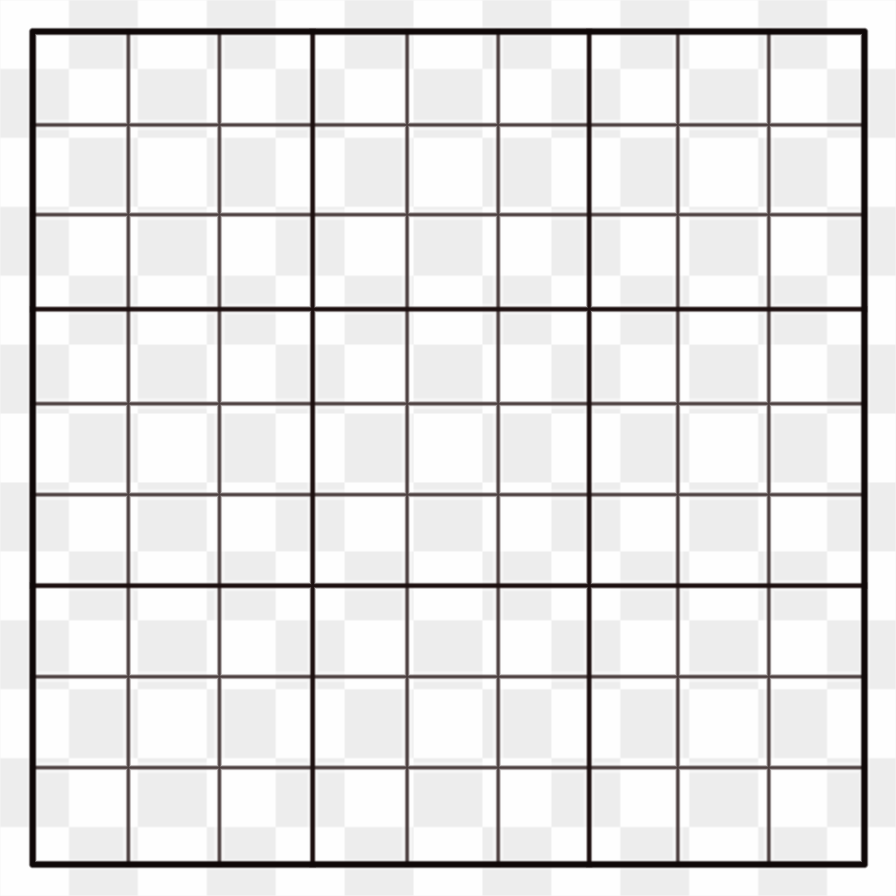
Reproduce this pattern procedurally as a WebGL 2 fragment shader.

```glsl
#version 300 es
precision highp float;

uniform vec2 u_resolution;
out vec4 fragColor;

const float PI = 3.14159265;

// Layout, in canvas units measured from the top left
const float CHECKS = 13.0;
const int CELLS = 9;
const int CELLS_PER_BLOCK = 3;
const vec2 GRID_MIN = vec2(0.0365, 0.0352);
const vec2 GRID_MAX = vec2(0.9648, 0.9648);

// Half widths and edge softness of the lines
const float THIN_HALF = 0.0020;
const float BLOCK_HALF = 0.0026;
const float FRAME_HALF = 0.0036;
const float LINE_SOFTNESS = 0.0017;
const float CHECK_SOFTNESS = 0.0012;

// Pale fringe beside each line
const float FRINGE_REACH = 0.0075;
const float FRINGE_STRENGTH = 0.5;

const vec3 WHITE = vec3(0.998);
const vec3 GREY = vec3(0.928);
const vec3 THIN_INK = vec3(0.30, 0.25, 0.25);
const vec3 BLOCK_INK = vec3(0.11, 0.06, 0.06);
const vec3 FRAME_INK = vec3(0.06, 0.03, 0.03);

// Uneven spacing of the lines, in thousandths of the canvas
const vec2 DRIFT[10] = vec2[10](
    vec2(0.0), vec2(3.6, 0.9), vec2(2.1, -2.2), vec2(3.0, 0.0), vec2(5.3, 2.2),
    vec2(3.8, 0.4), vec2(2.2, -1.3), vec2(-2.0, -3.0), vec2(-3.6, -4.8), vec2(0.0));

float boxDistance(vec2 p, vec2 halfSize) {
    vec2 q = abs(p) - halfSize;
    return length(max(q, 0.0)) + min(max(q.x, q.y), 0.0);
}

float strokeCover(float dist, float halfWidth, float softness) {
    return 1.0 - smoothstep(halfWidth - softness, halfWidth + softness, dist);
}

// +1 on white squares, -1 on grey ones, with soft borders
float checker(vec2 p, float softness) {
    vec2 wave = clamp(sin(PI * CHECKS * p) / (PI * CHECKS * softness), -1.0, 1.0);
    return wave.x * wave.y;
}

vec3 inkOver(vec3 base, vec3 ink, float cover) {
    return min(base, mix(base, ink, cover));
}

void main() {
    vec2 p = gl_FragCoord.xy / u_resolution;
    p.y = 1.0 - p.y;
    float pixel = 1.0 / min(u_resolution.x, u_resolution.y);
    float softness = max(LINE_SOFTNESS, 0.6 * pixel);

    // Nearest thin and block lines
    float thinDist = 1.0;
    float blockDist = 1.0;
    for (int i = 1; i < CELLS; i++) {
        vec2 line = mix(GRID_MIN, GRID_MAX, float(i) / float(CELLS)) + 0.001 * DRIFT[i];
        vec2 gap = abs(p - line);
        float dist = min(gap.x, gap.y);
        if (i % CELLS_PER_BLOCK == 0) blockDist = min(blockDist, dist);
        else thinDist = min(thinDist, dist);
    }

    // Lines stop at the frame
    vec2 center = 0.5 * (GRID_MIN + GRID_MAX);
    float box = boxDistance(p - center, 0.5 * (GRID_MAX - GRID_MIN));
    float frameDist = abs(box);
    thinDist = max(thinDist, box);
    blockDist = max(blockDist, box);

    // Checked ground, faded beside the lines
    float check = checker(p, max(CHECK_SOFTNESS, 0.6 * pixel));
    vec3 color = mix(GREY, WHITE, 0.5 + 0.5 * check);
    float nearest = min(frameDist, min(thinDist, blockDist));
    float fringe = 1.0 - smoothstep(0.6 * FRINGE_REACH, FRINGE_REACH, nearest);
    color = mix(color, WHITE, FRINGE_STRENGTH * fringe);

    // Ink, from light to dark
    color = inkOver(color, THIN_INK, strokeCover(thinDist, THIN_HALF, softness));
    color = inkOver(color, BLOCK_INK, strokeCover(blockDist, BLOCK_HALF, softness));
    color = inkOver(color, FRAME_INK, strokeCover(frameDist, FRAME_HALF, softness));

    fragColor = vec4(color, 1.0);
}
```
